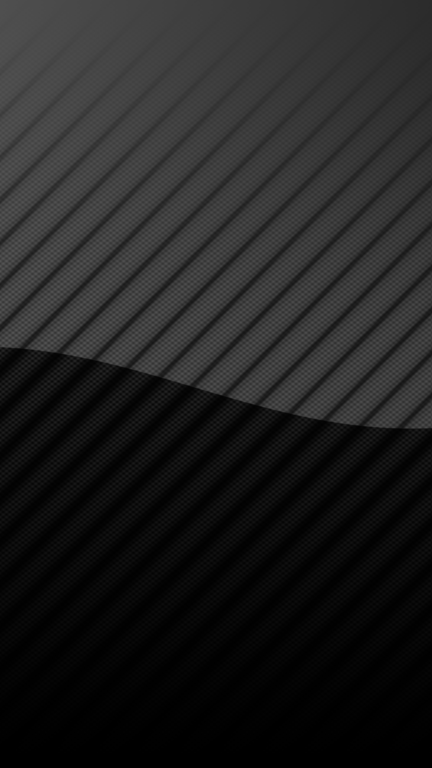
Give the GLSL for this background, as a Shadertoy shader.

```glsl
// Dark woven panel: diagonal grooves over a fine staggered mesh.
// A gently falling wave divides the lit grey sheet from a black one
// that fades out downward; all shapes come from gradients and waves.

const float PI = 3.14159;

// Depth of the wave below the top edge, for u from left to right
float waveDepth(float u) {
    return 0.452 + 0.0527 * (1.0 - cos(PI * u)) + 0.008 * sin(PI * u);
}

// Staggered dots, from -1 to 1
float mesh(vec2 p) {
    return cos(p.x * 2.0 * PI * 118.0) * cos(p.y * 2.0 * PI * 150.0);
}

void mainImage(out vec4 fragColor, in vec2 fragCoord) {
    vec2 uv = fragCoord / iResolution.xy;
    vec2 p = fragCoord / iResolution.y;
    float depth = 1.0 - uv.y;

    // Distance to the nearest groove, as a share of the stripe period
    float stripe = (depth + 1.03 * p.x - 0.428) / 0.0555;
    float grooveDist = abs(fract(stripe + 0.5) - 0.5);
    float groove = 1.0 - smoothstep(0.03, 0.13, grooveDist);
    float crest = smoothstep(0.0, 0.42, grooveDist);
    float dots = mesh(p);

    // Lit sheet: brightest at the upper left, grooves deepen downward
    float topLight = mix(0.31, 0.17, uv.x);
    float lowLight = mix(0.27, 0.24, uv.x);
    float lit = mix(topLight, lowLight, smoothstep(0.0, 0.5, depth));
    float relief = smoothstep(-0.03, 0.45, depth);
    lit *= 1.0 - relief * (0.38 * groove + 0.2 * (1.0 - crest));
    lit *= 1.0 + 0.22 * relief * dots;

    // Black sheet: soft ridges that fade toward the bottom
    float fade = pow(clamp((1.0 - depth) / 0.55, 0.0, 1.0), 1.25);
    float dark = fade * mix(0.018, 0.098, crest);
    dark *= 1.0 + 0.6 * dots;

    // Join the sheets along the wave
    float edge = 1.0 / iResolution.y;
    float below = smoothstep(-edge, edge, depth - waveDepth(uv.x));
    fragColor = vec4(vec3(mix(lit, dark, below)), 1.0);
}
```
